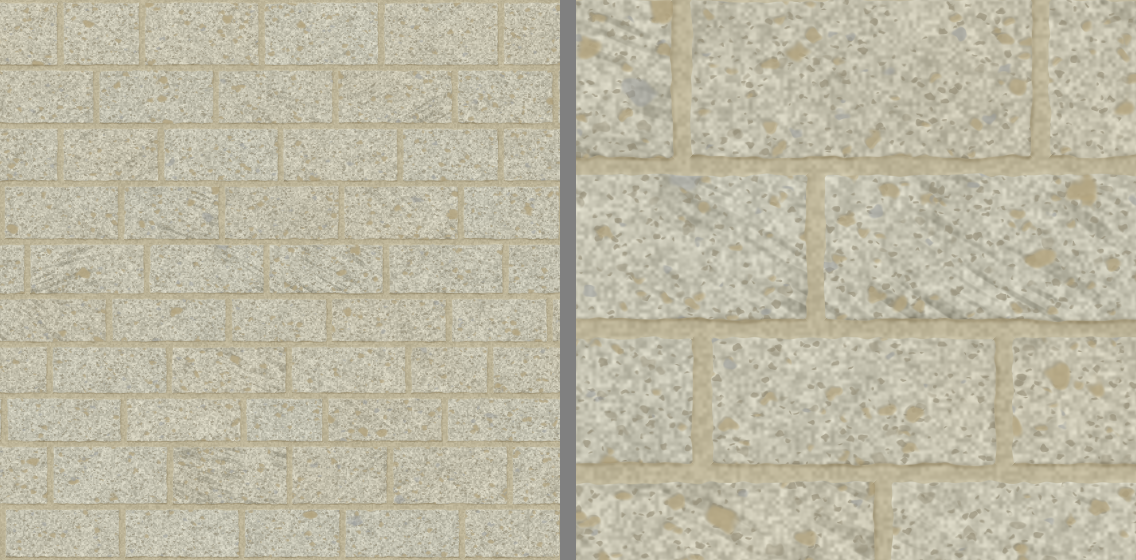
Left, the full canvas; right, a detail of the centre.
This texture is drawn by a Shadertoy shader. Its source:

```glsl
// Pale sandstone wall: ten uneven courses of five blocks in tan mortar.
// Each course has a start and two shortened blocks; rounded boxes with ragged
// edges are filled with grain, tooling grooves, pits and small pebbles.

const vec3 STONE_COOL = vec3(0.768, 0.762, 0.698);
const vec3 STONE_WARM = vec3(0.778, 0.758, 0.676);
const vec3 MORTAR = vec3(0.740, 0.706, 0.594);
const vec3 PIT = vec3(0.57, 0.54, 0.45);
const vec3 OCHRE = vec3(0.735, 0.668, 0.505);
const vec3 SLATE = vec3(0.60, 0.61, 0.61);

const float BLOCK_WIDTH = 0.2135;
const float HALF_JOINT = 0.0056;

// Per course: top edge, first joint, indices of the two shortened blocks
const vec4 COURSES[10] = vec4[10](
    vec4(0.000, 0.108, 0, 0), vec4(0.121, 0.172, 3, 4),
    vec4(0.225, 0.108, 0, 3), vec4(0.328, 0.003, 1, 4),
    vec4(0.432, 0.049, 4, 4), vec4(0.529, 0.195, 1, 3),
    vec4(0.615, 0.089, 3, 3), vec4(0.707, 0.008, 2, 2),
    vec4(0.793, 0.090, 2, 4), vec4(0.905, 0.005, 2, 4));

float hash(vec2 p) {
    vec3 q = fract(vec3(p.xyx) * 0.1031);
    q += dot(q, q.yzx + 33.33);
    return fract((q.x + q.y) * q.z);
}

float noise(vec2 p) {
    vec2 i = floor(p), f = fract(p);
    f = f * f * (3.0 - 2.0 * f);
    return mix(mix(hash(i), hash(i + vec2(1, 0)), f.x),
               mix(hash(i + vec2(0, 1)), hash(i + 1.0), f.x), f.y);
}

// Zero-centred noise
float ripple(vec2 p) { return noise(p) - 0.5; }

// Coverage of randomly scattered, irregular spots
float spots(vec2 p, float cells, float density, float seed, float pixel) {
    vec2 g = p * cells;
    g += 0.4 * vec2(ripple(g * 2.3 + seed), ripple(g * 2.3 + seed + 40.0));
    float soft = 0.06 + 0.6 * cells * pixel, cover = 0.0;
    for (int j = -1; j <= 1; j++)
    for (int i = -1; i <= 1; i++) {
        vec2 id = floor(g) + vec2(i, j), key = id + seed * 17.0;
        vec2 centre = id + vec2(hash(key + 3.1), hash(key + 7.7));
        float size = hash(key + 11.3);
        float radius = mix(0.14, 0.40, size * size);
        float d = length((g - centre) * vec2(0.85, 1.15)) - radius;
        cover = max(cover, step(hash(key), density) * (1.0 - smoothstep(-soft, soft, d)));
    }
    return cover;
}

// Fills the block's id, its half size, and the offset from its centre
void findBlock(vec2 p, out vec2 id, out vec2 halfSize, out vec2 offset) {
    int row = 0;
    for (int i = 1; i < 10; i++) if (p.y >= COURSES[i].x) row = i;
    vec4 course = COURSES[row];
    float bottom = row == 9 ? 1.0 : COURSES[row + 1].x;
    float x = fract(p.x - course.y), left = 0.0, width = BLOCK_WIDTH;
    float cut = (5.0 * BLOCK_WIDTH - 1.0) * 0.5;
    for (int k = 0; k < 5; k++) {
        width = BLOCK_WIDTH - cut * (float(k == int(course.z)) + float(k == int(course.w)));
        id = vec2(k, row);
        if (x < left + width || k == 4) break;
        left += width;
    }
    halfSize = 0.5 * vec2(width, bottom - course.x);
    offset = vec2(x - left, p.y - course.x) - halfSize;
}

// Fine slanted chisel grooves, different in every block
float grooves(vec2 p, vec2 id) {
    float angle = mix(0.25, 0.75, hash(id + 5.0)) * (hash(id + 9.0) < 0.35 ? -1.0 : 1.0);
    vec2 dir = vec2(cos(angle), sin(angle));
    vec2 q = vec2(dot(p, dir), dot(p, vec2(-dir.y, dir.x)));
    q.y += 0.003 * ripple(p * 40.0);
    float strength = smoothstep(0.4, 1.0, hash(id + 21.0)) + 0.5 * exp(-pow((p.y - 0.51) / 0.09, 2.0));
    float patchy = smoothstep(0.25, 0.7, noise(p * 22.0 + 8.0));
    return strength * patchy * smoothstep(0.5, 0.85, noise(q * vec2(24.0, 230.0)));
}

vec3 stone(vec2 p, vec2 id, float pixel) {
    float warmth = 0.7 * hash(id + 31.0) + 0.5 * ripple(p * 14.0);
    vec3 color = mix(STONE_COOL, STONE_WARM, clamp(warmth, 0.0, 1.0));
    color += 0.015 * (hash(id + 2.0) - 0.5) + 0.018 * ripple(p * 32.0);
    color += 0.035 * ripple(p * 95.0) + 0.09 * ripple(p * 230.0) + 0.15 * ripple(p * 430.0);
    color -= 0.085 * grooves(p, id);
    color = mix(color, PIT, 0.62 * spots(p, 175.0, 0.28, 1.0, pixel));
    color = mix(color, PIT, 0.40 * spots(p, 105.0, 0.10, 6.0, pixel));
    color = mix(color, PIT, 0.45 * spots(p + 0.0010, 88.0, 0.18, 2.0, pixel));
    color = mix(color, OCHRE, 0.55 * spots(p, 88.0, 0.18, 2.0, pixel));
    color = mix(color, PIT, 0.5 * spots(p + 0.0012, 44.0, 0.06, 3.0, pixel));
    color = mix(color, OCHRE, 0.65 * spots(p, 44.0, 0.06, 3.0, pixel));
    color = mix(color, SLATE, 0.55 * spots(p, 105.0, 0.05, 4.0, pixel));
    return mix(color, SLATE, 0.5 * spots(p, 42.0, 0.010, 5.0, pixel));
}

void mainImage(out vec4 fragColor, in vec2 fragCoord) {
    vec2 p = fragCoord / iResolution.xy;
    p.y = 1.0 - p.y;   // courses run downward
    float pixel = 1.0 / min(iResolution.x, iResolution.y);
    vec2 id, halfSize, offset;
    findBlock(p, id, halfSize, offset);

    // Rounded block outline with worn edges
    float corner = 0.002;
    vec2 q = abs(offset) - halfSize + HALF_JOINT + corner;
    float d = length(max(q, 0.0)) + min(max(q.x, q.y), 0.0) - corner;
    d += 0.0018 * ripple(p * 42.0) + 0.0018 * ripple(p * 150.0);

    vec3 mortar = MORTAR + 0.02 * ripple(p * 25.0) + 0.04 * ripple(p * 180.0) + 0.08 * ripple(p * 400.0);
    vec3 color = mix(stone(p, id, pixel), mortar, smoothstep(-0.8 * pixel, 0.8 * pixel, d));

    // Light from the upper left: pale upper rims, shadowed lower rims
    vec2 facing = q.x > q.y ? vec2(sign(offset.x), 0) : vec2(0, sign(offset.y));
    float rim = exp(-pow((d - 0.0006) / 0.0015, 2.0)) * (0.2 + 1.3 * noise(p * 55.0));
    float shade = dot(facing, vec2(0.55, 1.0));
    color -= rim * (shade > 0.0 ? 0.10 : 0.035) * shade * vec3(0.9, 1.0, 1.1);
    fragColor = vec4(clamp(color, 0.0, 1.0), 1.0);
}
```
